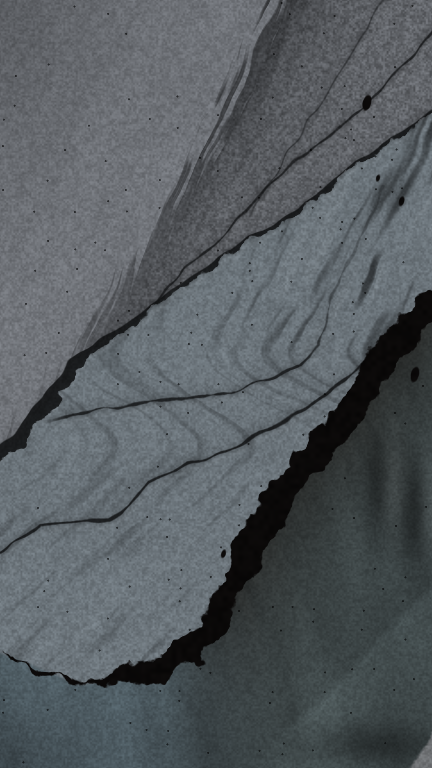
Give the GLSL for this texture, as a Shadertoy shader.

```glsl
const vec2 UPPER[10] = vec2[10](
  vec2(0,.408), vec2(.026,.431), vec2(.059,.473), vec2(.098,.525), vec2(.137,.555),
  vec2(.215,.612), vec2(.326,.688), vec2(.391,.727), vec2(.449,.776), vec2(.563,.854));
const vec2 FORK[10] = vec2[10](
  vec2(.202,.603), vec2(.241,.651), vec2(.28,.681), vec2(.319,.723), vec2(.358,.766),
  vec2(.404,.805), vec2(.456,.844), vec2(.488,.876), vec2(.527,.915), vec2(.563,.958));
const vec2 MIDDLE[10] = vec2[10](
  vec2(.052,.451), vec2(.124,.466), vec2(.182,.474), vec2(.228,.479), vec2(.299,.488),
  vec2(.345,.505), vec2(.391,.525), vec2(.417,.551), vec2(.43,.609), vec2(.501,.759));
const vec2 LOWER[10] = vec2[10](
  vec2(0,.281), vec2(.052,.316), vec2(.143,.323), vec2(.169,.342), vec2(.195,.371),
  vec2(.247,.397), vec2(.293,.411), vec2(.391,.466), vec2(.482,.531), vec2(.563,.594));
const vec2 BANK[10] = vec2[10](
  vec2(0,.151), vec2(.098,.109), vec2(.215,.13), vec2(.273,.182), vec2(.306,.245),
  vec2(.339,.316), vec2(.397,.401), vec2(.449,.453), vec2(.482,.508), vec2(.563,.607));
// Pebble centre and radius
const vec3 PEBBLES[5] = vec3[5](vec3(.478,.866,.008), vec3(.54,.512,.008),
  vec3(.492,.768,.004), vec3(.523,.738,.006), vec3(.291,.279,.004));

float hash(vec2 p) {
  vec3 q = fract(p.xyx * vec3(.1031, .103, .0973));
  q += dot(q, q.yzx + 33.33);
  return fract((q.x + q.y) * q.z);
}
float noise(vec2 p) {
  vec2 i = floor(p), f = fract(p);
  f *= f * (3.0 - 2.0 * f);
  return mix(mix(hash(i), hash(i + vec2(1, 0)), f.x),
             mix(hash(i + vec2(0, 1)), hash(i + 1.0), f.x), f.y);
}
float fbm(vec2 p) {
  float sum = 0.0, amp = .53;
  for (int i = 0; i < 4; i++) { sum += amp * noise(p); p = p * 2.03 + 17.7; amp *= .5; }
  return sum;
}
// Noise stretched along a direction
float streaks(vec2 p, float angle, vec2 scale) {
  float c = cos(angle), s = sin(angle);
  vec2 q = vec2(c * p.x + s * p.y, c * p.y - s * p.x);
  q.y += .025 * fbm(p * 9.0);
  return .65 * noise(q * scale) + .35 * noise(q * scale * 2.1 + 9.0);
}
float blob(vec2 p, vec2 scale) {
  p *= scale;
  return exp(-dot(p, p));
}
// Distance to a polyline, positive above it
float side(vec2 p, vec2 k[10]) {
  float d = 9.0, rise = 0.0;
  for (int i = 0; i < 9; i++) {
    vec2 a = p - k[i], b = k[i + 1] - k[i];
    d = min(d, length(a - b * clamp(dot(a, b) / dot(b, b), 0.0, 1.0)));
    if (a.x >= 0.0 || i == 0) rise = a.y - b.y * a.x / b.x;
  }
  return rise > 0.0 ? d : -d;
}
// Dark cut with a soft shadow and a pale lip below
vec3 carve(vec3 col, float d, float width, float strength) {
  col *= 1.0 - .25 * strength * exp(-abs(d) / .007);
  col += .035 * strength * blob(vec2(d + .008, 0), vec2(250));
  float cut = 1.0 - smoothstep(width - .0012, width + .0012, abs(d));
  return mix(col, vec3(.07, .075, .08), strength * cut);
}

void mainImage(out vec4 fragColor, in vec2 fragCoord) {
  vec2 p = fragCoord / iResolution.y;
  float rough = fbm(p * 65.0) - .5, cloud = fbm(p * 7.0);
  vec2 w = p + .006 * (vec2(noise(p * 45.0), noise(p * 45.0 + 31.0)) - .5);
  float upper = side(w, UPPER), bank = side(w, BANK);
  float above = smoothstep(-.002, .003, upper);

  // Smooth upper sand and feathered dark fringe
  vec3 sand = mix(vec3(.42, .455, .48), vec3(.44, .453, .475), above);
  sand *= 1.0 - .17 * smoothstep(.3, 0.0, p.x) * smoothstep(.65, 1.0, p.y);
  sand *= .95 + .1 * cloud;
  float t = p.x - .081;
  float inside = (.518 + 1.765 * t - .03 * sin(t * 10.1) - p.y) * .49;
  float comb = streaks(p, 1.2, vec2(14, 190));
  float depth = inside + (comb - .55) * .06;
  float feather = smoothstep(-.008, .012, depth) * exp(-max(depth, 0.0) / .045);
  float gritty = above * smoothstep(0.0, .03, inside);
  sand *= 1.0 - above * feather * mix(.32, .62, smoothstep(.55, .9, p.y)) * (.65 + .5 * comb);
  sand *= 1.0 - .13 * gritty + .06 * above * (streaks(p, 1.1, vec2(5, 70)) - .5);

  // Rills on the terraces
  float rill = streaks(p, mix(.75, 1.12, smoothstep(.4, .55, p.y)), vec2(9, 85));
  float zone = (1.0 - above) * mix(.35, 1.0, smoothstep(.22, .48, p.x) * smoothstep(.45, .65, p.y));
  sand *= 1.0 - zone * .5 * smoothstep(.57, .88, rill);
  sand += zone * .035 * smoothstep(.4, .15, rill);

  // Cracks between terraces
  float clumps = mix(.009, .0025, smoothstep(.07, .2, p.x));
  float fade = smoothstep(.05, .09, p.x) * (1.0 - .65 * smoothstep(.39, .45, p.x));
  float groove = (w.y - .71 - 1.592 * (w.x - .319)) * .53;
  sand = carve(sand, upper + rough * .01, clumps + rough * .008, .9);
  sand = carve(sand, side(w, FORK), .0014 + rough * .002, .75);
  sand = carve(sand, side(w, MIDDLE), .0014 + rough * .004, .8 * fade);
  sand = carve(sand, side(w, LOWER), .0018 + rough * .003, .85);
  sand = carve(sand, groove, .001, .45 * smoothstep(.31, .34, p.x));

  // Wet ground under the bank
  vec3 wet = mix(vec3(.28, .33, .355), vec3(.235, .27, .275), smoothstep(.15, .4, p.x));
  wet *= .72 + .32 * cloud + .3 * streaks(p, 1.8, vec2(5, 24));
  float shade = exp(min(bank, 0.0) / .07) * smoothstep(.2, .33, p.x);
  vec3 silt = vec3(.13, .125, .115) * (.75 + .5 * streaks(p, 1.9, vec2(8, 90)));
  wet = mix(wet, silt, .75 * shade);
  float shelf = p.y - .056 - (p.x - .378) * .95 + .03 * (cloud - .5);
  wet *= 1.0 + .2 * smoothstep(.008, -.008, shelf) * smoothstep(.34, .4, p.x);
  wet *= 1.0 - .4 * blob(p - vec2(.495, .03), vec2(12, 35));
  for (float i = 0.0; i < 2.0; i++) {
    vec2 q = p - vec2(.49 + .05 * i, .365 - .025 * i);
    wet *= 1.0 - .35 * blob(q, vec2(65, 16));
    wet += .058 * blob(q - vec2(.023, 0), vec2(65, 16));
  }
  float corner = p.x - .533 - p.y * .66 + rough * .01;
  wet = mix(wet, vec3(.43, .44, .45), smoothstep(-.003, .003, corner));
  vec3 col = mix(wet, sand, smoothstep(-.003, .003, bank));

  // Fine grain and scattered grit
  float grain = noise(p * 430.0) - .5 + .6 * (noise(p * 230.0) - .5);
  col *= 1.0 + grain * mix(.2, .34, gritty);
  vec2 cell = floor(p * 75.0);
  vec2 spot = fract(p * 75.0) - .25 - .5 * vec2(hash(cell), hash(cell + 7.0));
  col *= 1.0 - .6 * step(.93, hash(cell + 19.0)) * smoothstep(.14, .06, length(spot));

  // Ragged black bank and loose pebbles
  float width = mix(.001, .017, smoothstep(.06, .27, p.x)) + .006 * blob(vec2(p.x - .48, 0), vec2(33));
  float edge = abs(bank + (fbm(p * 38.0) - .5) * .025) - width - rough * .012;
  for (int i = 0; i < 5; i++) {
    vec2 q = p - PEBBLES[i].xy;
    float body = length(vec2(q.x * 1.5 - q.y * .3, q.y * .85)) + rough * .003;
    edge = min(edge, body - PEBBLES[i].z);
  }
  vec3 black = vec3(.038, .032, .031) * (.7 + .6 * noise(p * 150.0));
  fragColor = vec4(mix(black, col, smoothstep(-.0015, .0015, edge)), 1.0);
}
```
